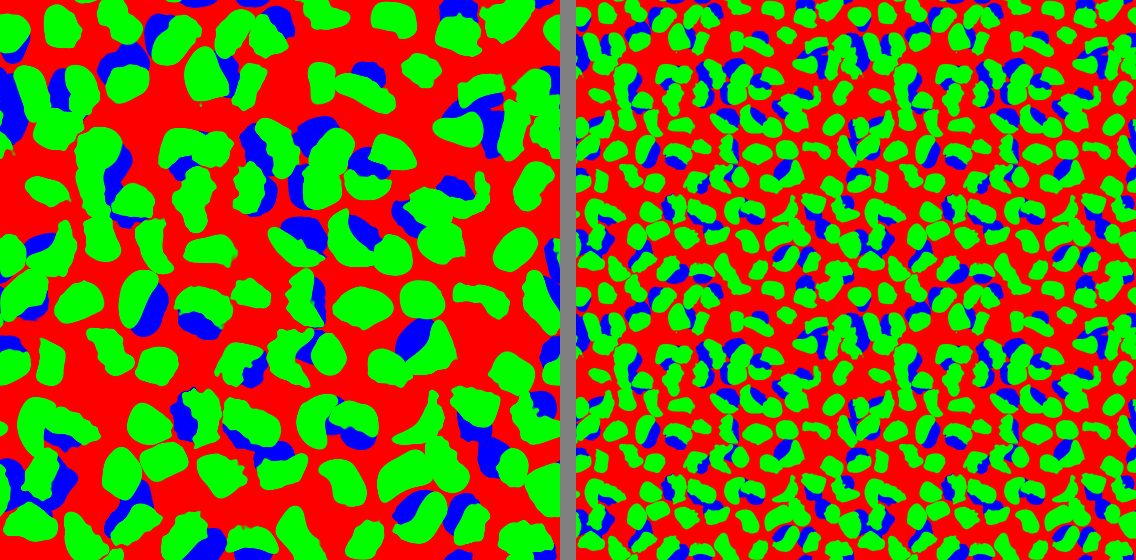
Left, the tile; right, the same tile 2 across and 2 down.
Give the GLSL for this pattern, as a three.js fragment shader.

```glsl
varying vec2 vUv;

const vec3 GROUND = vec3(1.0, 0.0, 0.0);
const vec3 SPOT = vec3(0.0, 1.0, 0.0);
const vec3 SHADE = vec3(0.0, 0.0, 1.0);

const float CELLS = 10.0;         // spots across the tile, even for staggered rows
const float JITTER = 0.52;        // scatter of spot centres, in cells
const float BEND = 1.5;           // curl of the long spots
const float SHADE_CHANCE = 0.55;  // part of the spots that carry a shade
const float WAVE_FREQ = 20.0;     // broad wobble of the outlines
const float WAVE_SIZE = 0.24;
const float TOOTH_FREQ = 78.0;    // ragged teeth on parts of the outlines
const float TOOTH_SIZE = 0.12;
const float RAGGED_FREQ = 16.0;   // size of ragged and smooth stretches
const float EDGE = 0.001;         // half width of the soft edge, in canvas units
const float TAU = 6.2831853;

vec3 hash3(vec2 p) {
  vec3 q = fract(p.xyx * vec3(0.1031, 0.1030, 0.0973));
  q += dot(q, q.yxz + 33.33);
  return fract((q.xxy + q.yzz) * q.zyx);
}

// Value noise with two channels, wrapping over the unit square
vec2 tileNoise(vec2 uv, float freq, float seed) {
  vec2 p = uv * freq;
  vec2 i = floor(p);
  vec2 f = fract(p);
  f = f * f * (3.0 - 2.0 * f);
  vec2 lo = mod(i, freq);
  vec2 hi = mod(i + 1.0, freq);
  vec2 a = hash3(lo + seed).xy;
  vec2 b = hash3(vec2(hi.x, lo.y) + seed).xy;
  vec2 c = hash3(vec2(lo.x, hi.y) + seed).xy;
  vec2 d = hash3(hi + seed).xy;
  return mix(mix(a, b, f.x), mix(c, d, f.x), f.y);
}

float capsule(vec2 p, float halfLength, float radius) {
  return length(vec2(max(abs(p.x) - halfLength, 0.0), p.y)) - radius;
}

// Distances to the nearest spot (x) and the nearest shade (y), in cells
vec2 spotField(vec2 p) {
  vec2 cell = floor(p);
  vec2 field = vec2(10.0);
  for (int j = -1; j <= 1; j++) {
    for (int i = -2; i <= 1; i++) {
      vec2 id = cell + vec2(float(i), float(j));
      vec2 key = mod(id, CELLS);
      vec3 place = hash3(key + 17.0);
      vec3 form = hash3(key + 59.0);
      vec3 under = hash3(key + 113.0);

      vec2 center = id + 0.5 + JITTER * (place.xy - 0.5);
      center.x += 0.5 * mod(key.y, 2.0);
      float angle = TAU * place.z;
      float c = cos(angle);
      float s = sin(angle);
      vec2 q = mat2(c, -s, s, c) * (p - center);

      // Round spots stay straight, long ones curl
      float stretch = form.x;
      float bend = BEND * form.y * stretch;
      vec2 bent = vec2(q.x, q.y - bend * q.x * q.x + 0.04 * bend);
      float radius = mix(0.34, 0.22, stretch) * mix(0.9, 1.1, form.z);
      field.x = min(field.x, capsule(bent, mix(0.03, 0.33, stretch), radius));

      // The shade peeps out on the hollow side
      if (under.x < SHADE_CHANCE) {
        vec2 r = q - vec2(0.3 * (under.z - 0.5), mix(0.14, 0.38, under.y));
        float shade = capsule(r, 0.16 * under.z, mix(0.29, 0.36, form.z));
        field.y = min(field.y, shade);
      }
    }
  }
  return field;
}

void main() {
  // Wobble and teeth bend the plane before the spots are laid out
  vec2 wave = tileNoise(vUv, WAVE_FREQ, 7.0) - 0.5;
  vec2 tooth = tileNoise(vUv, TOOTH_FREQ, 31.0) - 0.5;
  float ragged = smoothstep(0.42, 0.62, tileNoise(vUv, RAGGED_FREQ, 83.0).x);
  vec2 p = vUv * CELLS + WAVE_SIZE * wave + TOOTH_SIZE * ragged * tooth;

  // Shades lie under the spots
  vec2 field = spotField(p) / CELLS;
  vec2 cover = 1.0 - smoothstep(vec2(-EDGE), vec2(EDGE), field);
  vec3 color = mix(GROUND, SHADE, cover.y);
  color = mix(color, SPOT, cover.x);
  gl_FragColor = vec4(color, 1.0);
}
```
